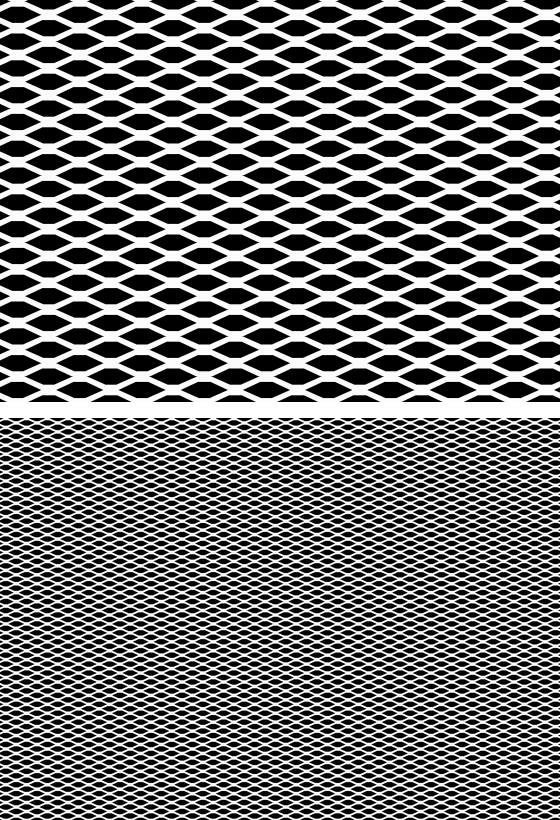
Top, the tile; bottom, the same tile 3 across and 3 down.
Give the GLSL for this pattern, as a Shadertoy shader.

```glsl
// Expanded metal mesh: black six-sided holes in a white sheet, 9 across and 15 down,
// with a second set of holes shifted by half a cell both ways.
// Each hole is a distance function; whole cell counts make the canvas tile.

// Signed distance to a hole; lengths are in cell heights.
float holeDistance(vec2 p) {
    float tip = 0.88, halfHeight = 0.302;
    float shoulder = p.y > 0.0 ? 0.235 : 0.20;   // upper flat is a little wider
    vec2 a = abs(p);
    vec2 slantNormal = normalize(vec2(halfHeight, tip - shoulder));
    return max(a.y - halfHeight, dot(a - vec2(tip, 0.0), slantNormal));
}

void mainImage(out vec4 fragColor, in vec2 fragCoord) {
    vec2 repeats = vec2(9.0, 15.0);
    vec2 cell = fragCoord / iResolution.xy * repeats - vec2(0.783, -0.052);

    // Cell width and pixel size, both in cell heights
    float pixel = repeats.y / iResolution.y;
    vec2 cellSize = vec2(iResolution.x / repeats.x * pixel, 1.0);

    // Two interleaved grids of holes
    float straight = holeDistance((fract(cell + 0.5) - 0.5) * cellSize);
    float staggered = holeDistance((fract(cell) - 0.5) * cellSize);

    // One-pixel smooth edge between hole and strand
    float strand = clamp(min(straight, staggered) / pixel + 0.5, 0.0, 1.0);
    fragColor = vec4(vec3(0.99 * strand), 1.0);
}
```
